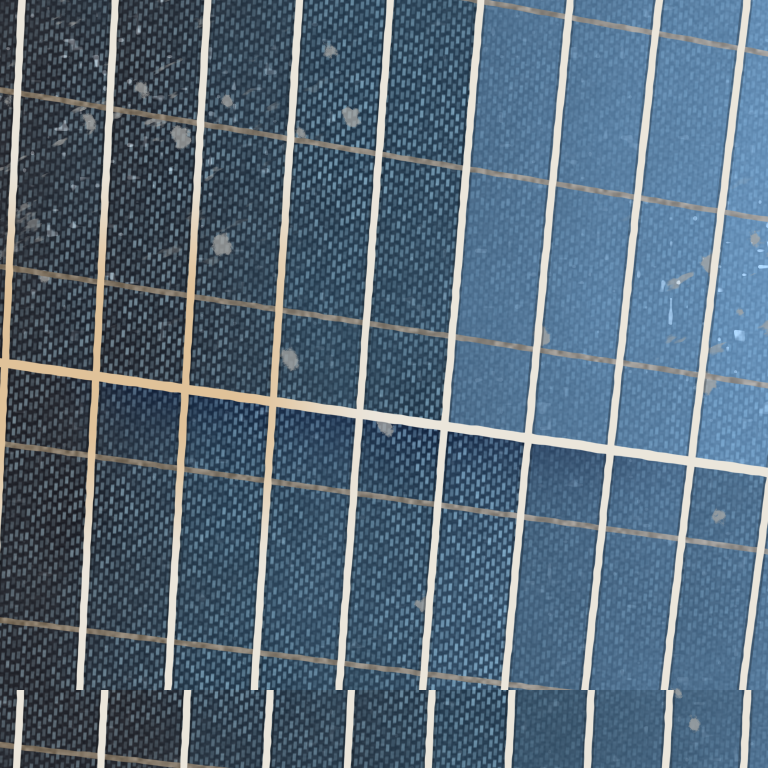
This texture is drawn by a WebGL 2 fragment shader. Its source:

```glsl
#version 300 es
precision highp float;
uniform vec2 u_resolution;
out vec4 fragColor;

float hash(vec2 p) {
  return fract(sin(dot(p, vec2(127.1, 311.7))) * 43758.5453);
}

float noise(vec2 p) {
  vec2 i = floor(p), f = fract(p);
  f = f * f * (3.0 - 2.0 * f);
  return mix(mix(hash(i), hash(i + vec2(1, 0)), f.x),
             mix(hash(i + vec2(0, 1)), hash(i + vec2(1, 1)), f.x), f.y);
}

float fbm(vec2 p) {
  float sum = 0.0, amp = 0.5;
  for (int i = 0; i < 4; i++) {
    sum += amp * noise(p);
    p = p * 2.03 + 7.1;
    amp *= 0.5;
  }
  return sum;
}

// Coverage of a line with the given half width
float stroke(float d, float halfWidth) {
  float aa = 0.8 / u_resolution.y;
  return 1.0 - smoothstep(halfWidth - aa, halfWidth + aa, abs(d));
}

// Dark slate through to sky blue, tone from 0 to 3
vec3 panelColor(float tone) {
  vec3 c = mix(vec3(0.19, 0.21, 0.24), vec3(0.21, 0.31, 0.39), clamp(tone, 0.0, 1.0));
  c = mix(c, vec3(0.30, 0.43, 0.55), clamp(tone - 1.0, 0.0, 1.0));
  return mix(c, vec3(0.41, 0.58, 0.74), clamp(tone - 2.0, 0.0, 1.0));
}

// Short tilted dashes in fine columns, centred on zero
float weave(vec2 p) {
  float across = (p.x + 0.07 * p.y) / 0.0067;
  float column = floor(across);
  float along = p.y / 0.0155 + column * 0.37 + 0.35 * hash(vec2(column, 3.0));
  float thread = smoothstep(0.5, 0.15, abs(fract(across) - 0.5));
  float dash = smoothstep(0.42, 0.2, abs(fract(along) - 0.5));
  float strength = 0.5 + 0.8 * hash(vec2(column, floor(along)));
  return thread * dash * strength - 0.28;
}

// Scattered ragged flecks, one candidate per grid square
float flecks(vec2 p, float density) {
  vec2 g = p * 13.0;
  vec2 id = floor(g);
  vec2 center = 0.3 + 0.4 * vec2(hash(id), hash(id + 19.3));
  vec2 d = (fract(g) - center) * vec2(1.0, 0.75);
  float radius = 0.04 + 0.10 * hash(id + 5.7);
  float edge = length(d) + 0.16 * (fbm(p * 130.0) - 0.5);
  return step(hash(id + 41.0), density) * smoothstep(radius + 0.03, radius - 0.03, edge);
}

void main() {
  vec2 p = gl_FragCoord.xy / u_resolution;
  p.y = 1.0 - p.y;
  float strip = step(0.898, p.y);

  // Slanted columns, narrowing to the right and downwards
  float start = mix(0.150 - 0.0515 * p.y, 0.182 - 0.0515 * p.y + 0.0005, strip);
  float width = mix(0.121 - 0.0058 * p.y, 0.1087, strip);
  float t = (p.x - start) / width;
  float bend = mix(0.0043 + 0.0062 * p.y, 0.005, strip);
  float column = t + bend * t * t;
  float columnDist = (fract(column + 0.5) - 0.5) * width / (1.0 + 2.0 * bend * t);

  // Slanted rows and the single wide divider
  float height = 0.230 - 0.014 * p.x;
  float row = (p.y + 0.067 * strip - 0.117 - 0.169 * p.x) / height;
  float rowDist = (fract(row + 0.5) - 0.5) * height;
  float dividerDist = p.y - 0.472 - 0.143 * p.x;
  float below = step(0.0, dividerDist);

  // Panel tone with a step between shaded and sunlit columns
  float lit = step(4.0 + below, floor(column));
  float cell = hash(vec2(floor(column), below + 2.0 * strip));
  float tone = 2.1 * p.x + lit * (0.8 - 0.25 * below) + 0.3 * (cell - 0.5);
  tone += 0.35 * below * smoothstep(0.0, 0.3, p.x) * (1.0 - lit) - 0.35 * below * p.x;
  tone += 0.5 * (fbm(p * 5.0) - 0.48) - 0.35 * strip;
  vec3 color = panelColor(tone);

  // Deep blue shade under the divider
  float shade = below * exp(-dividerDist / 0.045) * smoothstep(0.05, 0.2, p.x) * smoothstep(1.0, 0.6, p.x);
  color = mix(color, vec3(0.08, 0.15, 0.28), 0.65 * shade);

  // Woven surface and grain
  color += vec3(0.20, 0.24, 0.25) * weave(p) * mix(1.0, 0.3, lit) * (0.6 + 0.8 * noise(p * 9.0));
  color += 0.05 * (noise(p * 330.0) - 0.5);

  // Dirt gathers at the upper left and the right edge
  float dirty = smoothstep(0.42, 0.05, length(p - vec2(0.10, 0.12)));
  dirty = max(dirty, smoothstep(0.24, 0.04, length((p - vec2(0.96, 0.38)) * vec2(1.0, 1.3))));
  vec2 q = vec2(p.x * 0.88 - p.y * 0.47, p.x * 0.47 + p.y * 0.88);
  vec2 slant = vec2(p.x * 0.9 - p.y * 0.4, p.x * 0.4 + p.y * 0.9);
  float smear = smoothstep(0.66, 0.76, fbm(slant * vec2(26.0, 60.0))) * dirty;
  float dirt = max(0.75 * flecks(q, 0.10 + 0.22 * dirty), 0.7 * smear);
  color = mix(color, vec3(0.66, 0.66, 0.65), dirt);
  color += 0.22 * smoothstep(0.86, 0.96, noise(p * 95.0)) * (0.3 + dirty);

  // Grid lines, warmer on the left of the middle
  float wobble = 0.0012 * (noise(p * 90.0) - 0.5);
  float warm = smoothstep(0.5, 0.3, p.x) * smoothstep(0.2, 0.4, p.y) * smoothstep(0.75, 0.55, p.y);
  vec3 cream = mix(vec3(0.92, 0.90, 0.86), vec3(0.88, 0.76, 0.60), warm);
  vec3 tan_ = mix(vec3(0.53, 0.47, 0.39), vec3(0.63, 0.61, 0.59), p.x);
  tan_ += 0.22 * (noise(p * 170.0) - 0.5);
  color *= 1.0 - 0.25 * stroke(columnDist, 0.0075);
  color = mix(color, tan_, 0.92 * stroke(rowDist + wobble, 0.0036));
  color = mix(color, cream, stroke(columnDist + wobble, 0.0048));
  color = mix(color, cream, stroke(dividerDist + wobble, 0.0063) * (1.0 - strip));

  fragColor = vec4(clamp(color, 0.0, 1.0), 1.0);
}
```
